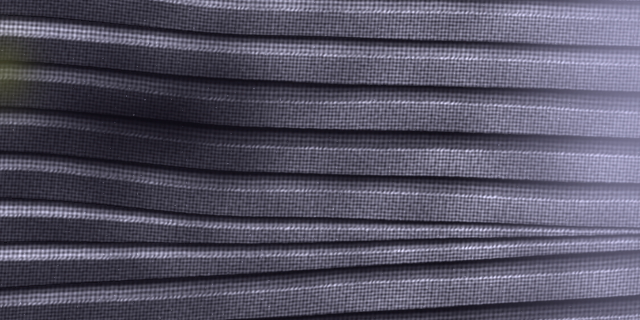
Reproduce this texture procedurally as a Shadertoy shader.

```glsl
// Draws dark lavender-grey pleated fabric: woven bands, mesh strips and stitched folds.
const vec3 SHADOW = vec3(0.045, 0.035, 0.07);
const vec3 SHEEN = vec3(0.75, 0.74, 0.85);
const vec3 COOL_HAZE = vec3(0.74, 0.73, 0.90);
const vec3 OLIVE_HAZE = vec3(0.36, 0.37, 0.19);
const float WIDTH = 2.0;            // canvas width in canvas heights
const float PLEAT_PITCH = 0.1425;   // pleat spacing at the left side
const float FIRST_CREASE = 0.0475;  // depth of crease 0 at the left side
const float UPPER_TILT = 0.10;
const float LOWER_TILT = -0.12;
const float FOLD_BEND = 0.04;
const float STRIP_SHARE = 0.38;     // part of a pleat taken by its mesh strip
const float WEAVE_FREQ = 90.0;
const float MESH_FREQ = 70.0;
const float STITCH_FREQ = 66.0;
const float STITCH_WIDTH = 0.0055;
const float TAU = 6.28318;

float hash(vec2 p) {
    p = fract(p * vec2(0.1031, 0.1137));
    p += dot(p, p.yx + 33.33);
    return fract((p.x + p.y) * p.x * 17.3);
}

vec2 gradient(vec2 cell) {
    float angle = TAU * hash(cell + 91.7);
    return vec2(cos(angle), sin(angle));
}

float gradientNoise(vec2 p) {
    vec2 c = floor(p), f = p - c;
    vec2 s = f * f * f * (f * (f * 6.0 - 15.0) + 10.0);
    vec2 r = vec2(1.0, 0.0);
    float low = mix(dot(gradient(c), f), dot(gradient(c + r), f - r), s.x);
    float high = mix(dot(gradient(c + r.yx), f - r.yx), dot(gradient(c + 1.0), f - 1.0), s.x);
    return 1.4 * mix(low, high, s.y);
}

// Depth below the top of crease i; the lower pleats turn upward and pinch.
float creaseDepth(float i, float x) {
    float u = x / WIDTH;
    float turn = smoothstep(3.8, 6.0, i);
    float bend = (1.0 - turn) * FOLD_BEND * (smoothstep(0.0, 0.4, u) - u);
    float wobble = 0.004 * gradientNoise(vec2(x * 2.5, i * 7.3))
                 + 0.0012 * gradientNoise(vec2(x * 55.0, i * 3.7));
    return FIRST_CREASE + PLEAT_PITCH * i + mix(UPPER_TILT, LOWER_TILT, turn) * u + bend + wobble;
}

// Fades a thread pattern once it is too fine for the canvas.
float detail(float freq, float pixel) {
    return 1.0 - smoothstep(0.36, 0.6, freq * pixel);
}

void mainImage(out vec4 fragColor, in vec2 fragCoord) {
    float pixel = 1.0 / iResolution.y;
    float x = fragCoord.x * pixel;
    float depth = 1.0 - fragCoord.y * pixel;

    // Find the pleat and its two creases
    float id = -2.0, top = creaseDepth(-2.0, x), bottom = top;
    for (int k = -1; k <= 8; k++) {
        bottom = creaseDepth(float(k), x);
        if (depth < bottom) break;
        top = bottom;
        id = float(k);
    }
    float pleat = max(bottom - top, 0.004);
    float share = STRIP_SHARE + 0.08 * gradientNoise(vec2(x * 1.3, id * 5.1 + 0.5));
    float fromTop = depth - top;
    float fromEdge = fromTop - share * pleat;
    float toBottom = bottom - depth;

    // Threads follow the pleat
    vec2 thread = vec2(x + 0.1 * fromEdge, fromEdge);
    float grain = gradientNoise(thread * vec2(75.0, 110.0) + id * 17.0);
    float blotch = gradientNoise(vec2(x * 5.0, depth * 9.0));
    vec2 weaveWave = sin(TAU * WEAVE_FREQ * thread);
    float weave = 1.0 + detail(WEAVE_FREQ, pixel) * 0.2 * (weaveWave.x + weaveWave.y) + 0.3 * grain;
    vec2 meshWave = sin(TAU * MESH_FREQ * thread * vec2(1.0, 0.95));
    float mesh = 1.0 + detail(MESH_FREQ, pixel) * (0.2 * meshWave.x + 0.24 * meshWave.y) + 0.2 * grain;

    // Light across the cloth, with a dark hollow where the folds sink
    float hollow = exp(-pow((x - 0.5) / 0.38, 2.0) - pow((depth - 0.38) / 0.2, 2.0));
    float leftGlow = exp(-6.0 * x * x);
    float stripLight = 0.46 + 0.16 * cos(TAU * (id - 4.4) / 5.0) + 0.16 * leftGlow;
    float bandLight = mix(0.23, 0.53, smoothstep(0.1, 1.4, x));

    // Shadow under each crease, and the rounded lower rim of each band
    float castShadow = smoothstep(0.0, min(0.034, 0.4 * pleat), fromTop);
    float rim = smoothstep(0.0, 0.007, toBottom);
    float strip = stripLight * mesh * mix(0.12, 1.0, castShadow);
    float band = bandLight * weave * mix(0.15, 1.0, rim) * (1.08 - 0.25 * fromEdge / pleat);
    float onBand = smoothstep(-0.002 - pixel, 0.002 + pixel, fromEdge);
    float light = mix(strip, band, onBand);

    // Slanted stitches along the fold, worn unevenly
    float stitchPhase = STITCH_FREQ * (x + 0.7 * fromEdge) + 0.5 * gradientNoise(vec2(x * 28.0, id * 9.1));
    float strand = 0.62 + 0.38 * sin(TAU * stitchPhase);
    float wear = 0.75 + 0.5 * gradientNoise(vec2(x * 14.0, id * 4.3));
    float seam = exp(-pow(fromEdge / STITCH_WIDTH, 2.0)) * smoothstep(0.01, 0.04, pleat);
    light += 0.5 * seam * strand * wear;

    // Hollow, uneven tone and pale lint
    light *= (1.0 - 0.68 * hollow) * (1.0 + 0.22 * blotch);
    float lint = smoothstep(0.62, 0.9, gradientNoise(vec2(x, depth) * 85.0 + 40.0));
    light += 0.22 * lint * rim * castShadow;
    vec3 color = mix(SHADOW, SHEEN, clamp(light, 0.0, 1.2));

    // Pale glare at the right and a faint olive cast at the left
    float glare = smoothstep(1.35, 2.05, x) * (0.78 - 0.35 * smoothstep(0.45, 1.0, depth));
    color = mix(color, COOL_HAZE, 0.75 * glare);
    float olive = exp(-pow(x / 0.1, 2.0) - pow((depth - 0.22) / 0.11, 2.0));
    color = mix(color, OLIVE_HAZE, 0.55 * olive);
    fragColor = vec4(clamp(color, 0.0, 1.0), 1.0);
}
```
